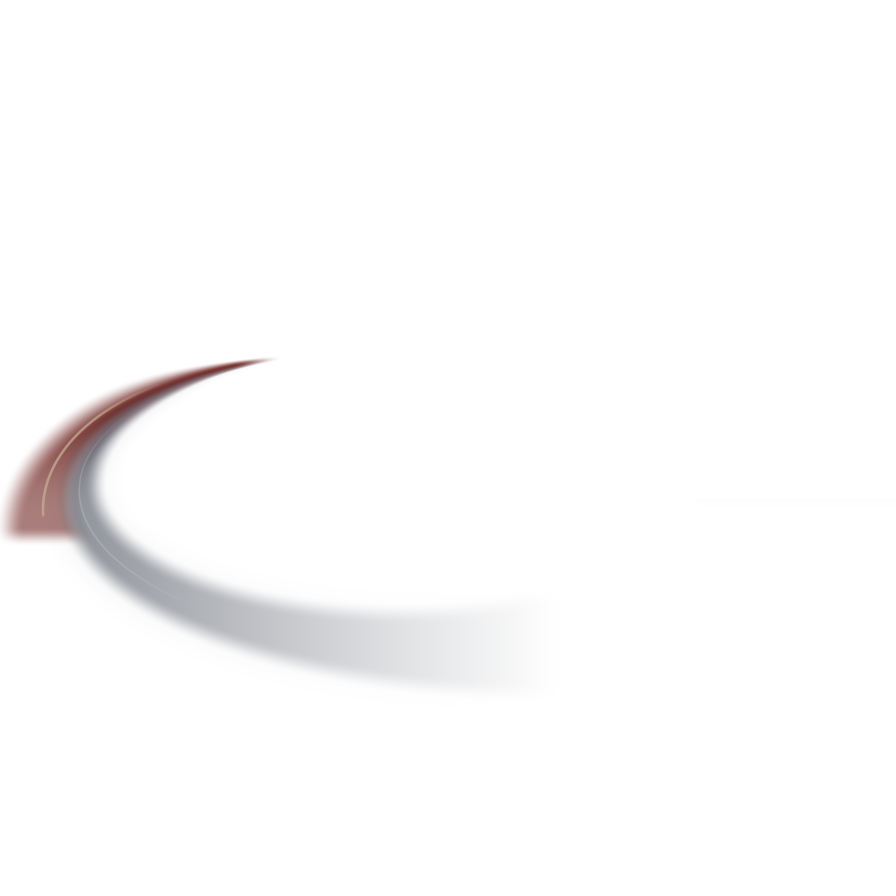
Write a Shadertoy shader that draws this background.

```glsl
// Approximate signed distance to an oval given by its leftmost point,
// with separate radii above and below that point
float ovalDistance(vec2 p, vec2 leftmost, vec2 upperRadii, vec2 lowerRadii) {
    vec2 radii = p.y > leftmost.y ? upperRadii : lowerRadii;
    vec2 q = (p - leftmost - vec2(radii.x, 0.0)) / radii;
    float k = length(q);
    return (k - 1.0) * k / max(length(q / radii), 0.001);
}

float inside(float d, float blur) {
    return 1.0 - smoothstep(-blur, blur, d);
}

float stroke(float d, float width) {
    float pixel = 0.7 / iResolution.y;
    return 1.0 - smoothstep(width - pixel, width + pixel, abs(d));
}

void mainImage(out vec4 fragColor, in vec2 fragCoord) {
    vec2 p = fragCoord / iResolution.xy;

    // Curves bounding the two bands
    float inner = ovalDistance(p, vec2(0.107, 0.460), vec2(0.294, 0.146), vec2(0.336, 0.1445));
    float middle = ovalDistance(p, vec2(0.074, 0.443), vec2(0.3255, 0.1615), vec2(0.56, 0.217));
    float outer = ovalDistance(p, vec2(0.0104, 0.4075), vec2(0.349, 0.1953), vec2(0.349, 0.1953));

    // Softness narrows towards the upper tip
    float upper = smoothstep(0.43, 0.57, p.y);
    float nearTip = smoothstep(0.08, 0.29, p.x) * smoothstep(0.43, 0.5, p.y);
    float blur = mix(0.013, 0.002, nearTip);
    float tipFade = 1.0 - smoothstep(0.26, 0.316, p.x) * step(0.45, p.y);
    float hollow = 1.0 - inside(inner, blur);

    vec3 color = vec3(1.0);

    // Red band
    float redMask = inside(outer, blur * 1.25) * hollow * tipFade;
    redMask *= smoothstep(-0.02, 0.008, middle) * smoothstep(0.390, 0.412, p.y);
    vec3 red = mix(vec3(0.60, 0.40, 0.39), vec3(0.40, 0.09, 0.07), smoothstep(0.42, 0.585, p.y));
    color = mix(color, red, redMask * mix(0.85, 0.97, upper));

    // Cream line along the red band
    float cream = ovalDistance(p, vec2(0.048, 0.431), vec2(0.267, 0.163), vec2(0.267, 0.163));
    float creamFade = smoothstep(0.422, 0.426, p.y) * (1.0 - smoothstep(0.09, 0.2, p.x));
    color = mix(color, vec3(0.77, 0.67, 0.57), stroke(cream, 0.0014) * creamFade * 0.8);

    // Slate band, fading out along its lower arm
    float armFade = 0.85 * pow(clamp(1.0 - p.x / 0.65, 0.0, 1.0), 1.25);
    armFade *= 1.0 - smoothstep(0.57, 0.65, p.x);
    float strength = mix(armFade, 0.9, upper) * tipFade;
    vec3 slate = mix(vec3(0.39, 0.41, 0.45), vec3(0.27, 0.26, 0.32), upper);
    float slateMask = inside(middle, blur) * hollow;
    color = mix(color, slate, slateMask * strength);

    // Wide faint shadow around the slate band
    float halo = inside(middle, blur * 3.0) * (1.0 - inside(inner, blur * 3.0));
    color = mix(color, slate, halo * (1.0 - slateMask) * strength * 0.16);

    // Pale line along the slate band
    float pale = ovalDistance(p, vec2(0.0885, 0.453), vec2(0.319, 0.151), vec2(0.404, 0.176));
    float paleFade = (1.0 - smoothstep(0.1, 0.25, p.x)) * (1.0 - upper);
    color = mix(color, vec3(0.82), stroke(pale, 0.0009) * paleFade * 0.3);

    fragColor = vec4(color, 1.0);
}
```
